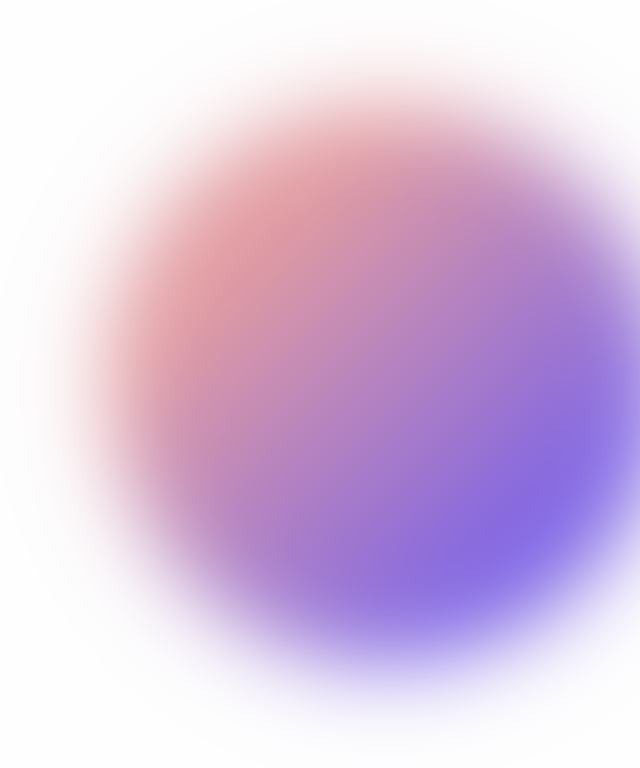
A Shadertoy shader for this background:

```glsl
// A large blurred disc on near-white, cropped a little by the right side.
// A diagonal ramp from rose to violet fills it; its rim fades along the
// profile of a Gaussian blur. Lengths are in canvas heights.

const vec3 PAPER  = vec3(0.996, 0.995, 0.996);
const vec3 ROSE   = vec3(0.885, 0.610, 0.630);
const vec3 VIOLET = vec3(0.490, 0.390, 0.900);

const vec2  DISC_CENTER = vec2(0.603, 0.500);  // fraction of the canvas
const float DISC_RADIUS = 0.359;
const float BLUR_SIGMA  = 0.055;

const vec2  RAMP_AXIS  = vec2(0.7071, -0.7071); // towards the lower right
const float RAMP_START = -0.25;
const float RAMP_END   = 0.29;
const float RAMP_SOFT  = 0.018;

// Share of a Gaussian lying below z standard deviations
float gaussianStep(float z) {
    z = clamp(z, -5.0, 5.0);
    return 0.5 + 0.5 * tanh(0.79788 * (z + 0.044715 * z * z * z));
}

// Smooth version of max(x, 0) that stays stable for large x
float softPositive(float x, float k) {
    return max(x, 0.0) + k * log(1.0 + exp(-abs(x) / k));
}

// Linear 0..1 ramp with rounded ends
float softRamp(float x) {
    float rise = softPositive(x - RAMP_START, RAMP_SOFT)
               - softPositive(x - RAMP_END, RAMP_SOFT);
    return rise / (RAMP_END - RAMP_START);
}

void mainImage(out vec4 fragColor, in vec2 fragCoord) {
    // Position relative to the disc
    vec2 p = (fragCoord - DISC_CENTER * iResolution.xy) / iResolution.y;

    // Diagonal fill and blurred coverage
    vec3 fill = mix(ROSE, VIOLET, softRamp(dot(p, RAMP_AXIS)));
    float coverage = gaussianStep((DISC_RADIUS - length(p)) / BLUR_SIGMA);

    fragColor = vec4(mix(PAPER, fill, coverage), 1.0);
}
```
